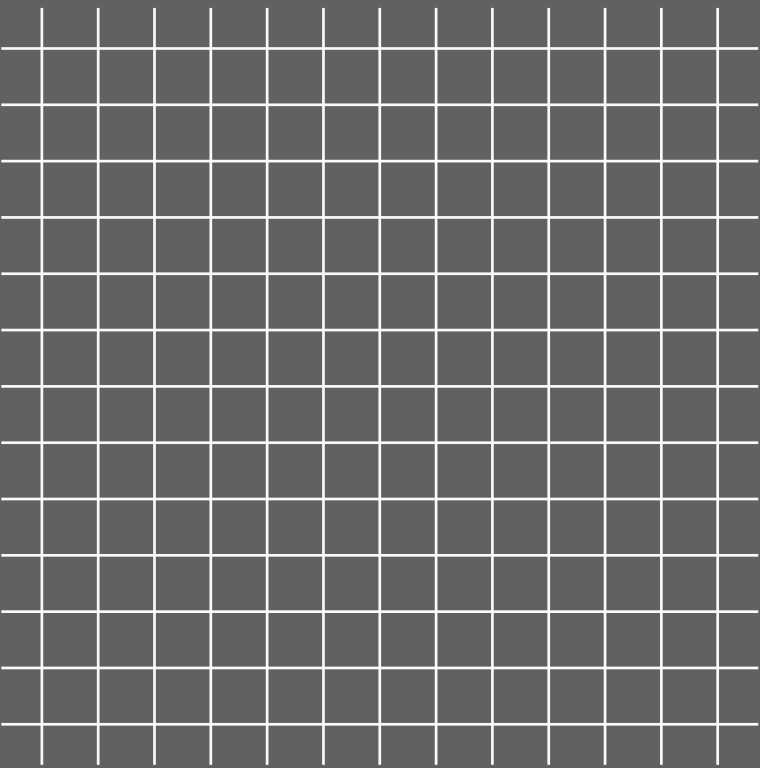
Write a WebGL 2 fragment shader that draws this pattern.

```glsl
#version 300 es
precision highp float;
// Square grid of thin white lines, 13 by 13, with loose ends on plain grey.

uniform vec2 u_resolution;
out vec4 fragColor;

// Antialiased coverage of the parallel lines that cross one axis.
float gridLines(float across, float along, float pixel) {
    const float spacing = 0.07333;
    float index = clamp(round(across / spacing), -6.0, 6.0);
    float side = abs(across - index * spacing) - 0.00175;
    float tip = abs(along) - 0.4928;
    return clamp(0.5 - side / pixel, 0.0, 1.0) * clamp(0.5 - tip / pixel, 0.0, 1.0);
}

void main() {
    // Canvas height is one unit; the grid is centred just off the middle.
    float pixel = 1.0 / u_resolution.y;
    vec2 p = gl_FragCoord.xy * pixel - vec2(0.4945, 0.4969);

    float vertical = gridLines(p.x, p.y, pixel);
    float horizontal = gridLines(p.y, p.x, pixel);
    float coverage = 1.0 - (1.0 - vertical) * (1.0 - horizontal);

    vec3 grey = vec3(0.38);
    vec3 white = vec3(0.98, 0.98, 0.99);
    fragColor = vec4(mix(grey, white, coverage), 1.0);
}
```
